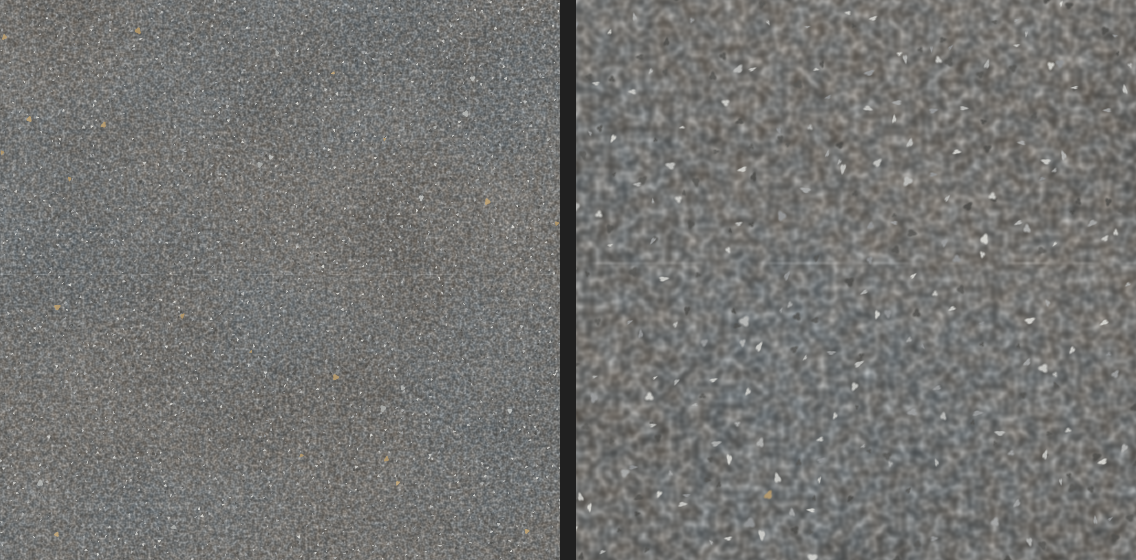
Left, the full canvas; right, a detail of the centre.
Reproduce this texture procedurally as a WebGL 2 fragment shader.

```glsl
#version 300 es
precision highp float;
// Weathered grey asphalt: fine mineral grain, pale flecks, dark pits and a few tan pebbles.

#define BASE_TONE vec3(0.452, 0.451, 0.443)
#define COOL_TINT vec3(-0.016, 0.002, 0.018)
#define GRAIN_SCALE 145.0
#define GRAIN_CONTRAST 0.165
#define BLOTCH_CONTRAST 0.035
#define FLECK_CELLS 60.0
#define FLECK_CHANCE 0.45
#define FLECK_RADIUS 0.0028
#define PIT_CHANCE 0.28
#define PEBBLE_CHANCE 0.17
#define SEAM_HEIGHT 0.510
#define EDGE_SOFTNESS 0.0011

uniform vec2 u_resolution;
out vec4 fragColor;

const float TAU = 6.2831853;

// Integer hash giving three values in 0..1
vec3 hash3(vec2 cell, float seed) {
    uvec3 v = uvec3(ivec3(vec3(cell, seed))) * 1664525u + 1013904223u;
    v.x += v.y * v.z; v.y += v.z * v.x; v.z += v.x * v.y;
    v ^= v >> 16u;
    v.x += v.y * v.z; v.y += v.z * v.x; v.z += v.x * v.y;
    return vec3(v >> 8u) / 16777216.0;
}

float cornerSlope(vec2 cell, vec2 offset, float seed) {
    float angle = TAU * hash3(cell, seed).x;
    return dot(vec2(cos(angle), sin(angle)), offset);
}

float gradientNoise(vec2 p, float seed) {
    vec2 cell = floor(p), f = p - cell;
    vec2 w = f * f * f * (f * (f * 6.0 - 15.0) + 10.0);
    vec2 e = vec2(1.0, 0.0);
    float low = mix(cornerSlope(cell, f, seed),
                    cornerSlope(cell + e.xy, f - e.xy, seed), w.x);
    float high = mix(cornerSlope(cell + e.yx, f - e.yx, seed),
                     cornerSlope(cell + e.xx, f - e.xx, seed), w.x);
    return mix(low, high, w.y);
}

float fractalNoise(vec2 p, float seed) {
    float sum = 0.0, weight = 1.0;
    for (int i = 0; i < 4; i++) {
        sum += weight * gradientNoise(p, seed + float(i));
        p = p * 2.03 + 7.3;
        weight *= 0.6;
    }
    return sum;
}

// Scattered irregular chips: x = coverage, y = tone, z = hue
vec3 scatterChips(vec2 p, float cells, float chance, float radius, float stretch, float seed) {
    float soft = max(EDGE_SOFTNESS, 0.6 / min(u_resolution.x, u_resolution.y));
    vec2 home = floor(p * cells);
    vec3 chip = vec3(0.0);
    for (int y = -1; y <= 1; y++) {
        for (int x = -1; x <= 1; x++) {
            vec2 cell = home + vec2(x, y);
            vec3 place = hash3(cell, seed);
            vec3 look = hash3(cell, seed + 1.0);
            vec3 shape = hash3(cell, seed + 2.0);
            if (place.z > chance) continue;
            vec2 d = p - (cell + place.xy) / cells;
            // Most chips lean up to the right
            float lean = 1.0 + (look.x - 0.5) * 2.4;
            vec2 q = vec2(dot(d, vec2(cos(lean), sin(lean))),
                          dot(d, vec2(-sin(lean), cos(lean))));
            q.y *= mix(1.0, stretch, shape.x);
            float wobble = 1.0 + 0.2 * sin(3.0 * atan(q.y, q.x + 1e-6) + TAU * shape.y);
            float size = radius * mix(0.4, 1.0, shape.z) * wobble;
            float cover = 1.0 - smoothstep(-soft, soft, length(q) - size);
            if (cover > chip.x) chip = vec3(cover, look.yz);
        }
    }
    return chip;
}

void main() {
    vec2 p = gl_FragCoord.xy / min(u_resolution.x, u_resolution.y);

    // Broad stains and a cool drift across the surface
    float blotch = fractalNoise(p * 5.0, 11.0);
    float cool = smoothstep(-0.3, 0.6, fractalNoise(p * 2.6 + 3.0, 21.0));
    vec3 color = BASE_TONE + BLOTCH_CONTRAST * blotch + COOL_TINT * (cool - 0.25);

    // Fine grain in two sizes, slightly skewed to the light side
    float grain = gradientNoise(p * GRAIN_SCALE, 31.0)
                + 0.95 * gradientNoise(p * GRAIN_SCALE * 1.75 + 5.7, 32.0)
                + 0.35 * gradientNoise(p * GRAIN_SCALE * 0.4, 33.0);
    color += GRAIN_CONTRAST * (grain + 0.25 * grain * grain);
    color += COOL_TINT * 1.5 * gradientNoise(p * GRAIN_SCALE * 0.6, 34.0);

    // Faint broken seam
    float seamWidth = max(0.0008, 0.5 / u_resolution.y);
    float seam = 1.0 - smoothstep(0.0, 2.0 * seamWidth, abs(p.y - SEAM_HEIGHT));
    color += 0.09 * seam * smoothstep(-0.4, 0.4, gradientNoise(vec2(p.x * 45.0, 0.5), 41.0));

    // Dark pits
    vec3 pit = scatterChips(p, 55.0, PIT_CHANCE, 0.0026, 1.6, 51.0);
    color = mix(color, vec3(0.27, 0.27, 0.26) + 0.08 * pit.y, 0.75 * pit.x);

    // Pale flecks
    vec3 fleck = scatterChips(p, FLECK_CELLS, FLECK_CHANCE, FLECK_RADIUS, 2.2, 61.0);
    vec3 fleckColor = mix(vec3(0.57, 0.58, 0.59), vec3(0.88, 0.88, 0.86), fleck.y);
    color = mix(color, fleckColor, 0.9 * fleck.x);

    // Larger pebbles, some tan
    vec3 pebble = scatterChips(p, 14.0, PEBBLE_CHANCE, 0.0056, 1.5, 71.0);
    vec3 pebbleColor = mix(vec3(0.72, 0.73, 0.72), vec3(0.74, 0.62, 0.42), step(0.55, pebble.z));
    color = mix(color, pebbleColor + 0.12 * (pebble.y - 0.3), 0.85 * pebble.x);

    fragColor = vec4(clamp(color, 0.0, 1.0), 1.0);
}
```
